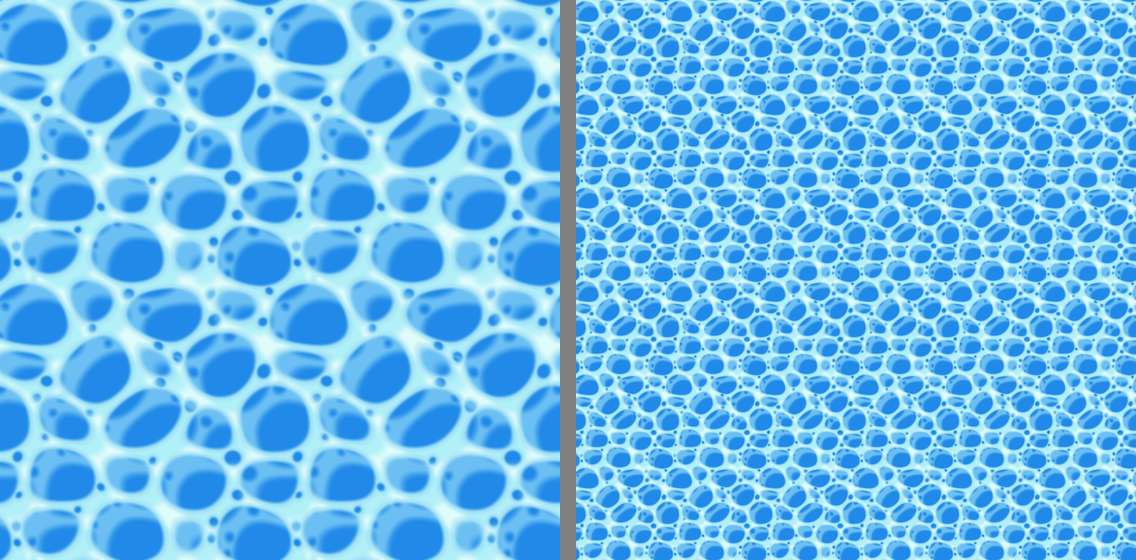
Left, the tile; right, the same tile 3 across and 3 down.
A WebGL 2 fragment shader for this texture:

```glsl
#version 300 es
precision highp float;
// Sunlit water under a net of foam, as a tile repeated twice each way.
// Rounded, weighted Voronoi cells on a slanted checker open the large holes,
// round holes fill the junctions, and a shifted copy of the net lies beneath.

uniform vec2 u_resolution;
out vec4 outColor;

const float TAU = 6.2831853;
const float REPEATS = 2.0;

// Lengths below are fractions of one tile.
const vec2 LARGE_GRID = vec2(4.0, 5.0);
const vec2 LARGE_PHASE = vec2(0.644, 0.47);
const vec2 SMALL_GRID = vec2(10.0);
const vec2 FLATTEN = vec2(0.86, 1.0);
const float ROUNDING = 0.028;
const float VEIN_HALF_WIDTH = 0.011;
const float SIZE_SPREAD = 0.016;
const float SMALL_MIN = 0.009;
const float SMALL_MAX = 0.042;
const float SMALL_GAP = 0.006;
const float HALO = 0.024;
const vec2 SHADOW_SHIFT = vec2(0.057, -0.055);

const vec3 DEEP = vec3(0.13, 0.54, 0.91);
const vec3 SHADED = vec3(0.42, 0.75, 0.95);
const vec3 RIM = vec3(0.58, 0.85, 0.96);
const vec3 THIN_FOAM = vec3(0.70, 0.94, 0.97);
const vec3 THICK_FOAM = vec3(0.88, 0.99, 0.98);

vec3 hash3(vec2 cell, float seed) {
    vec3 q = vec3(dot(cell, vec2(127.1, 311.7)),
                  dot(cell, vec2(269.5, 183.3)),
                  dot(cell, vec2(419.2, 371.9)));
    return fract(sin(q + seed) * 43758.5453);
}

// Each row slants by one column per tile height, so the wrap does as well.
float slant(float row) {
    return row / LARGE_GRID.y;
}

// Site position in xy, size in z; every second site is large.
vec3 largeSite(vec2 cell) {
    vec2 key = mod(cell + vec2(floor(slant(cell.y)), 0.0), LARGE_GRID);
    vec3 rnd = hash3(key, 3.7);
    vec2 point = cell + LARGE_PHASE + 0.36 * (rnd.xy - 0.5);
    point.x += slant(cell.y);
    return vec3(point / LARGE_GRID, mix(rnd.z, mod(key.x + key.y, 2.0), 0.6));
}

vec3 smallSite(vec2 cell) {
    vec3 rnd = hash3(mod(cell, SMALL_GRID), 8.3);
    return vec3((cell + 0.5 + 0.5 * (rnd.xy - 0.5)) / SMALL_GRID, rnd.z);
}

// Squared distance to a site, less the weight of its size.
float sitePower(vec2 p, vec3 site) {
    vec2 toSite = (site.xy - p) * FLATTEN;
    return dot(toSite, toSite) - SIZE_SPREAD * site.z;
}

// Signed depth inside the large holes; negative in the foam.
float largeHoles(vec2 p) {
    vec2 base = floor(p * LARGE_GRID);
    base.x = floor(p.x * LARGE_GRID.x - slant(base.y));
    vec3 nearest = vec3(0.0);
    vec2 nearestCell = base;
    float nearestPower = 1e3;
    for (int y = -2; y <= 2; y++)
    for (int x = -2; x <= 2; x++) {
        vec2 cell = base + vec2(x, y);
        vec3 site = largeSite(cell);
        float power = sitePower(p, site);
        if (power < nearestPower) {
            nearestPower = power;
            nearest = site;
            nearestCell = cell;
        }
    }
    // A smooth minimum of the distances to all cell borders rounds the corners.
    float total = 0.0;
    for (int y = -2; y <= 2; y++)
    for (int x = -2; x <= 2; x++) {
        vec2 cell = base + vec2(x, y);
        if (cell == nearestCell) continue;
        vec3 site = largeSite(cell);
        float spacing = length((site.xy - nearest.xy) * FLATTEN);
        total += exp(-0.5 * (sitePower(p, site) - nearestPower) / (spacing * ROUNDING));
    }
    return -ROUNDING * log(total) - VEIN_HALF_WIDTH;
}

// Round holes, each limited by the free room around its centre.
float smallHoles(vec2 p) {
    vec2 base = floor(p * SMALL_GRID);
    float depth = -1.0;
    for (int y = -1; y <= 1; y++)
    for (int x = -1; x <= 1; x++) {
        vec3 hole = smallSite(base + vec2(x, y));
        float away = distance(p, hole.xy);
        if (away < SMALL_MAX + HALO) {
            float room = -largeHoles(hole.xy) - SMALL_GAP;
            float radius = min(room, SMALL_MAX * mix(0.35, 1.0, hole.z));
            if (radius > SMALL_MIN) depth = max(depth, radius - away);
        }
    }
    return depth;
}

float holeDepth(vec2 p) {
    vec2 bent = p + 0.009 * sin(TAU * (p.yx * 2.0 + p));
    return max(largeHoles(bent), smallHoles(bent));
}

float foamCover(float depth, float outer, float inner) {
    return 1.0 - smoothstep(-outer, inner, depth);
}

void main() {
    vec2 p = REPEATS * gl_FragCoord.xy / u_resolution;
    float depth = holeDepth(p);
    float front = foamCover(depth, 0.008, 0.006);
    float back = foamCover(holeDepth(p - SHADOW_SHIFT), 0.015, 0.012);
    vec3 water = mix(DEEP, SHADED, back);
    vec3 foam = mix(THIN_FOAM, THICK_FOAM, back);
    foam = mix(foam, RIM, 0.8 * smoothstep(-HALO, 0.0, depth));
    outColor = vec4(mix(water, foam, front), 1.0);
}
```
